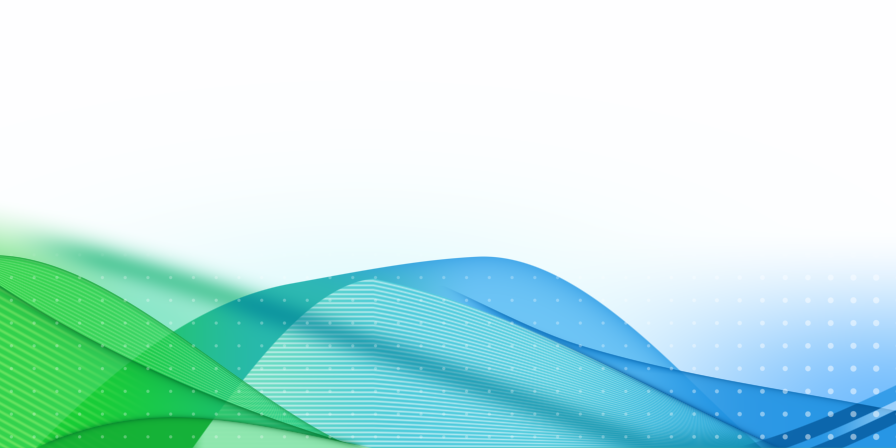
Give the GLSL for this background, as a Shadertoy shader.

```glsl
// Translucent green, teal and blue waves with fine lines and dots under a white sky.

const vec3 WHITE = vec3(0.995, 0.998, 1.0);
const vec3 GREEN = vec3(0.08, 0.80, 0.20);
const vec3 DARK_GREEN = vec3(0.0, 0.45, 0.16);
const vec3 MINT = vec3(0.48, 0.89, 0.75);
const vec3 TEAL = vec3(0.10, 0.70, 0.66);
const vec3 AQUA = vec3(0.30, 0.80, 0.86);
const vec3 SKY = vec3(0.38, 0.75, 0.96);
const vec3 BLUE = vec3(0.10, 0.56, 0.88);
const vec3 DEEP_BLUE = vec3(0.0, 0.32, 0.58);

// Height of a cubic arc from a to b with the given end slopes
float arc(float x, vec2 a, vec2 b, float slopeA, float slopeB) {
    float w = b.x - a.x;
    float t = clamp((x - a.x) / w, 0.0, 1.0);
    float s = 1.0 - t;
    return a.y * s * s * (1.0 + 2.0 * t) + b.y * t * t * (3.0 - 2.0 * t)
         + w * t * s * (slopeA * s - slopeB * t);
}

// Smooth-edged coverage where d is positive
float cover(float d) {
    float w = max(fwidth(d), 1e-5);
    return smoothstep(-0.7 * w, 0.7 * w, d);
}

// Soft falloff from the edge d = 0
float rim(float d, float width) {
    return exp(-abs(d) / width);
}

// Repeated thin lines along whole values of t
float lines(float t, float thickness) {
    float d = abs(fract(t) - 0.5);
    float w = clamp(fwidth(t), 0.02, 0.5);
    return smoothstep(thickness + w, thickness - w, d);
}

// Grid of round dots
float dots(vec2 p, float cell, float radius) {
    float d = length(fract(p / cell) - 0.5) * cell;
    float w = 0.8 / iResolution.y;
    return smoothstep(radius + w, radius - w, d);
}

float hillHeight(float x) {
    if (x < 0.65) return arc(x, vec2(0.08, 0.0), vec2(0.65, 0.367), 1.05, 0.18);
    if (x < 1.065) return arc(x, vec2(0.65, 0.367), vec2(1.065, 0.427), 0.18, 0.05);
    if (x < 1.51) return arc(x, vec2(1.065, 0.427), vec2(1.51, 0.18), 0.05, -0.95);
    return arc(x, vec2(1.51, 0.18), vec2(1.70, 0.0), -0.95, -0.9);
}

float blueHeight(float x) {
    if (x < 1.302) return arc(x, vec2(0.99, 0.362), vec2(1.302, 0.227), -0.45, -0.3);
    return arc(x, vec2(1.302, 0.227), vec2(2.0, 0.083), -0.3, -0.2);
}

float archHeight(float x) {
    if (x < 0.39) return arc(x, vec2(0.08, 0.0), vec2(0.39, 0.068), 0.45, 0.0);
    return arc(x, vec2(0.39, 0.068), vec2(0.83, 0.0), 0.0, -0.2);
}

// White sky with coloured glows low down
vec3 background(vec2 p, float shadowD) {
    vec3 col = WHITE;
    vec2 c = (p - vec2(0.80, 0.24)) / vec2(0.62, 0.26);
    col = mix(col, vec3(0.76, 0.96, 0.98), 0.55 * exp(-dot(c, c)));
    float right = smoothstep(0.50, 0.08, p.y) * smoothstep(1.1, 2.0, p.x);
    col = mix(col, vec3(0.45, 0.74, 0.99), right);
    float left = smoothstep(-0.09, 0.09, shadowD) * smoothstep(1.1, 0.3, p.x);
    return mix(col, mix(vec3(0.42, 0.87, 0.48), MINT, smoothstep(0.0, 0.35, p.x)), 0.85 * left);
}

void mainImage(out vec4 fragColor, in vec2 fragCoord) {
    vec2 p = fragCoord / iResolution.y;
    p.x *= 2.0 * iResolution.y / iResolution.x;
    float x = p.x, y = p.y;

    // Signed depths below each curve
    float shadowD = arc(x, vec2(0.0, 0.47), vec2(1.46, 0.0), -0.2, -0.35) - y;
    float hillD = hillHeight(x) - y;
    float sheetTop = arc(x, vec2(0.833, 0.378), vec2(1.74, 0.0), -0.2, -0.45);
    float sheetLeft = arc(x, vec2(0.43, 0.0), vec2(0.833, 0.378), 1.4, 0.1);
    float sheetD = min(sheetTop, sheetLeft) - y;
    float blueD = blueHeight(x) - y;
    float greenTop = arc(x, vec2(0.0, 0.43), vec2(0.79, 0.0), -0.05, -0.45);
    float foldTop = arc(x, vec2(0.0, 0.362), vec2(0.81, 0.0), -0.65, -0.3);
    float greenD = greenTop - y, foldD = foldTop - y;
    float archD = archHeight(x) - y;
    float band = exp(-pow(shadowD / 0.035, 2.0));

    vec3 col = background(p, shadowD);
    col = mix(col, vec3(0.10, 0.70, 0.46), 0.6 * band * smoothstep(0.0, 0.25, x) * smoothstep(1.0, 0.5, x));

    // Hill, running from green through teal to sky blue
    float hill = cover(hillD);
    vec3 hillCol = mix(GREEN, TEAL, smoothstep(0.15, 0.62, x));
    hillCol = mix(hillCol, SKY, smoothstep(0.72, 1.08, x));
    hillCol = mix(hillCol, BLUE, 0.65 * rim(hillD, 0.035) * smoothstep(0.6, 0.95, x));
    col = mix(col, hillCol, 0.9 * hill);

    // Lined sheet
    float sheet = cover(sheetD);
    vec3 sheetCol = mix(MINT, AQUA, smoothstep(0.45, 0.95, x));
    sheetCol = mix(sheetCol, BLUE, 0.5 * smoothstep(1.2, 1.7, x));
    float sheetLines = lines(38.0 * y / max(sheetTop, 0.01), 0.2);
    sheetCol = mix(sheetCol, WHITE, 0.6 * sheetLines * smoothstep(1.75, 1.1, x));
    col = mix(col, sheetCol, 0.92 * sheet);
    col = mix(col, vec3(0.0, 0.50, 0.60), 0.55 * band * hill * smoothstep(0.3, 0.6, x));

    // Blue ribbon and crossing bands at the right
    float ribbon = cover(blueD) * cover(y - sheetTop) * smoothstep(0.97, 1.15, x);
    vec3 ribbonCol = mix(SKY, BLUE, max(rim(blueD, 0.03), smoothstep(1.2, 1.7, x)));
    col = mix(col, ribbonCol, 0.85 * ribbon);
    col = mix(col, DEEP_BLUE, 0.5 * ribbon * rim(blueD, 0.006));
    col = mix(col, DEEP_BLUE, 0.7 * rim(sheetTop - y, 0.005) * smoothstep(1.0, 1.5, x) * smoothstep(1.8, 1.7, x));
    float crossD = arc(x, vec2(1.64, 0.0), vec2(2.0, 0.14), 0.25, 0.48) - y;
    float crossing = cover(crossD) * cover(0.035 - crossD) + cover(crossD - 0.055) * cover(0.085 - crossD);
    col = mix(col, mix(BLUE, DEEP_BLUE, cover(blueD)), 0.7 * crossing * smoothstep(1.64, 1.74, x));
    float slit = cover(crossD - 0.035) * cover(0.055 - crossD);
    col = mix(col, vec3(0.72, 0.87, 0.98), 0.55 * slit * smoothstep(1.82, 1.98, x));

    // Green ribbon and its fold at the left
    float green = cover(greenD), fold = cover(foldD);
    col = mix(col, mix(GREEN, vec3(0.12, 0.80, 0.46), smoothstep(0.2, 0.7, x)), 0.72 * green);
    float greenLines = lines(14.0 * foldD / max(greenTop - foldTop, 0.012), 0.16);
    col = mix(col, vec3(0.65, 0.95, 0.65), 0.45 * greenLines * green * (1.0 - fold) * smoothstep(0.75, 0.5, x));
    col = mix(col, vec3(0.60, 0.95, 0.45), 0.5 * lines(55.0 * (y + 0.55 * x), 0.18) * fold * smoothstep(0.35, 0.05, x));
    col = mix(col, DARK_GREEN, 0.5 * green * rim(greenD, 0.005));
    col = mix(col, DARK_GREEN, fold * (0.6 * rim(foldD, 0.006) + 0.25 * rim(foldD, 0.03)));

    // Pale arch along the bottom
    vec3 archCol = mix(vec3(0.08, 0.68, 0.20), vec3(0.62, 0.92, 0.72), cover(sheetLeft - y) * smoothstep(0.40, 0.46, x));
    col = mix(col, archCol, 0.85 * cover(archD));
    col = mix(col, DARK_GREEN, 0.6 * rim(archD, 0.005) * smoothstep(0.08, 0.12, x) * smoothstep(0.83, 0.78, x));

    // Dots, larger towards the right
    float dotSize = mix(0.0035, 0.007, smoothstep(1.4, 2.0, x));
    float dotFade = smoothstep(0.46, 0.36, y) * mix(0.3, 0.5, smoothstep(1.3, 1.9, x));
    col = mix(col, WHITE, dots(p + vec2(0.0, 0.0005), 0.0508, dotSize) * dotFade);

    fragColor = vec4(clamp(col, 0.0, 1.0), 1.0);
}
```
